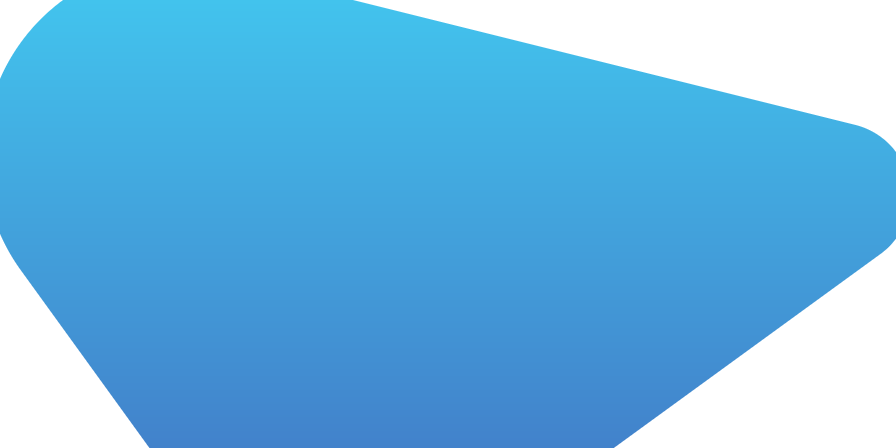
Reproduce this background procedurally as a Shadertoy shader.

```glsl
// A large soft-cornered triangle, cropped by the canvas, on white.
// The shape is the hull of three circles: tapered capsules along the
// sides plus the inner triangle, filled with a vertical blue gradient.

#define LEFT_CORNER   vec3(0.397, 0.651, 0.433)   // centre xy, radius
#define RIGHT_CORNER  vec3(1.870, 0.564, 0.162)
#define BOTTOM_CORNER vec3(0.691, -0.494, 0.0)
#define TOP_BLUE      vec3(0.259, 0.765, 0.930)
#define BOTTOM_BLUE   vec3(0.259, 0.510, 0.796)
#define PAPER         vec3(1.0)

// Signed distance to the hull of two circles
float taperedCapsule(vec2 p, vec3 a, vec3 b) {
    vec2 axis = b.xy - a.xy;
    vec2 offset = p - a.xy;
    float len = length(axis);
    float growth = b.z - a.z;
    float along = dot(offset, axis) / len;
    float across = abs(offset.x * axis.y - offset.y * axis.x) / len;
    float lean = growth / sqrt(len * len - growth * growth);
    float t = clamp((along + across * lean) / len, 0.0, 1.0);
    return length(offset - axis * t) - mix(a.z, b.z, t);
}

// Signed distance to the line a-b, negative on its right-hand side
float sideOf(vec2 p, vec2 a, vec2 b) {
    vec2 axis = normalize(b - a);
    return dot(p - a, vec2(-axis.y, axis.x));
}

float softTriangle(vec2 p, vec3 a, vec3 b, vec3 c) {
    float inner = max(sideOf(p, a.xy, b.xy),
                  max(sideOf(p, b.xy, c.xy), sideOf(p, c.xy, a.xy)));
    float rim = min(taperedCapsule(p, a, b),
                min(taperedCapsule(p, b, c), taperedCapsule(p, c, a)));
    return min(inner, rim);
}

void mainImage(out vec4 fragColor, in vec2 fragCoord) {
    // Canvas units: height 1, width 2
    vec2 p = fragCoord / iResolution.xy * vec2(2.0, 1.0);
    float pixel = 1.0 / iResolution.y;

    float d = softTriangle(p, LEFT_CORNER, RIGHT_CORNER, BOTTOM_CORNER);
    float coverage = clamp(0.5 - d / pixel, 0.0, 1.0);

    vec3 fill = mix(BOTTOM_BLUE, TOP_BLUE, p.y);
    fragColor = vec4(mix(PAPER, fill, coverage), 1.0);
}
```
